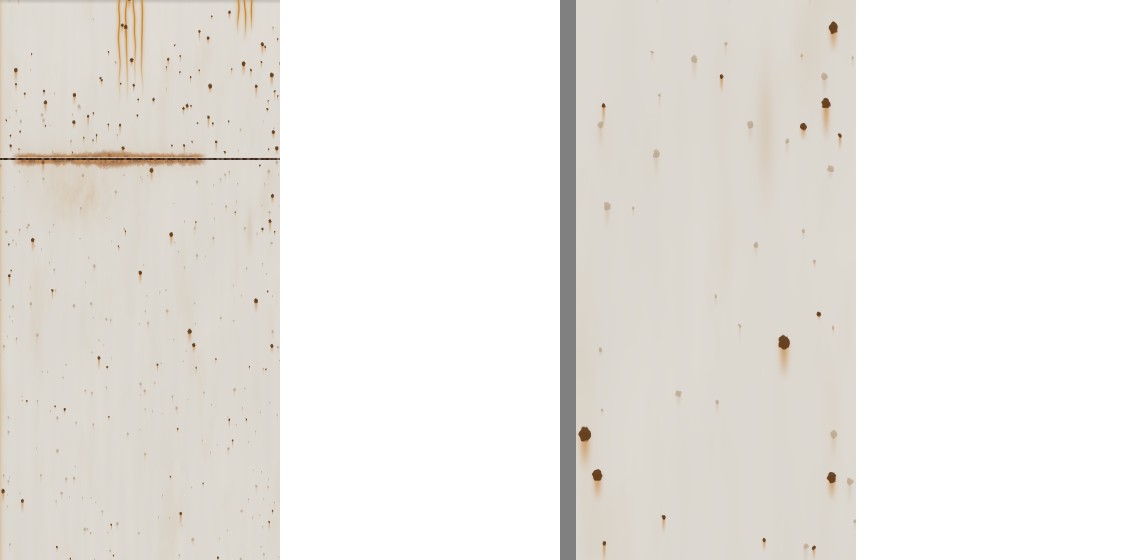
Left, the full canvas; right, a detail of the centre.
A WebGL 2 fragment shader for this texture:

```glsl
#version 300 es
precision highp float;

uniform vec2 u_resolution;
out vec4 fragColor;

vec2 hash2(vec2 p) {
  vec3 q = fract(p.xyx * vec3(0.1031, 0.1030, 0.0973));
  q += dot(q, q.yzx + 33.33);
  return fract((q.xx + q.yz) * q.zy);
}

float gradientNoise(vec2 p) {
  vec2 i = floor(p), f = p - i;
  vec2 u = f * f * f * (f * (f * 6.0 - 15.0) + 10.0);
  float a = dot(hash2(i) * 2.0 - 1.0, f);
  float b = dot(hash2(i + vec2(1, 0)) * 2.0 - 1.0, f - vec2(1, 0));
  float c = dot(hash2(i + vec2(0, 1)) * 2.0 - 1.0, f - vec2(0, 1));
  float d = dot(hash2(i + 1.0) * 2.0 - 1.0, f - 1.0);
  return mix(mix(a, b, u.x), mix(c, d, u.x), u.y);
}

float fbm(vec2 p) {
  float sum = 0.0, amp = 0.6;
  for (int i = 0; i < 4; i++) {
    sum += amp * gradientNoise(p);
    p = p * 2.03 + 17.3;
    amp *= 0.55;
  }
  return sum;
}

float blob(vec2 p, vec2 center, vec2 size) {
  vec2 d = (p - center) / size;
  return exp(-dot(d, d));
}

// Scattered pits: x = pit, y = drip running down from it
vec2 rustSpots(vec2 p, vec2 cell, float seed, float upperShare, float lowerShare, float size) {
  float px = 0.7 / u_resolution.y;
  vec2 wobble = 0.0012 * vec2(gradientNoise(p * 420.0), gradientNoise(p * 420.0 + 51.0));
  vec2 marks = vec2(0.0);
  for (int j = -1; j <= 1; j++) {
    for (int i = -1; i <= 1; i++) {
      vec2 id = floor(p / cell) + vec2(i, j);
      vec2 center = (id + hash2(id + seed)) * cell;
      vec2 pick = hash2(id + seed + 137.0);
      float share = mix(lowerShare, upperShare, smoothstep(0.68, 0.74, center.y));
      share *= clamp(1.0 + 2.2 * gradientNoise(center * 13.0 + seed), 0.1, 2.2);
      share *= 1.0 + 1.2 * smoothstep(0.44, 0.49, center.x);
      share *= 1.0 - 0.85 * smoothstep(0.88, 0.97, center.y);
      share += 0.35 * blob(center, vec2(0.09, 0.787), vec2(0.05, 0.012));
      if (pick.x > share) continue;
      float r = size * mix(0.45, 1.5, pick.y * pick.y * pick.y);
      vec2 d = p - center;
      float pit = 1.0 - smoothstep(r - px, r + px, length((d + wobble) * vec2(1.0, 0.8)));
      float reach = min(r * mix(4.0, 14.0, hash2(id + seed + 71.0).x), cell.y * 0.95);
      float drip = exp(-pow(d.x / (r * 0.8), 2.0)) * smoothstep(-reach, 0.0, d.y);
      drip *= 1.0 - smoothstep(0.0, r, d.y);
      marks = max(marks, vec2(pit, drip));
    }
  }
  return marks;
}

// Thin runs hanging from the top edge
float topRuns(vec2 p) {
  float runs = 0.0;
  for (int k = 0; k < 7; k++) {
    float n = float(k);
    vec2 pick = hash2(vec2(n, 9.0));
    float x = k < 4 ? 0.213 + 0.0135 * n : 0.425 + 0.012 * (n - 4.0);
    x += 0.005 * gradientNoise(vec2(n * 7.3, p.y * 22.0));
    float reach = k < 4 ? mix(0.12, 0.22, pick.x) : mix(0.06, 0.13, pick.x);
    float fade = smoothstep(1.0 - reach, 1.0 - reach * 0.25, p.y);
    float core = exp(-pow((p.x - x) / 0.0014, 2.0));
    float halo = exp(-pow((p.x - x) / 0.005, 2.0));
    runs = max(runs, fade * (0.8 * core + 0.28 * halo));
  }
  return runs;
}

void main() {
  vec2 p = gl_FragCoord.xy / u_resolution;
  float px = 1.0 / u_resolution.y;

  // Weathered paint
  vec3 color = vec3(0.863, 0.845, 0.815);
  color += 0.016 * fbm(p * vec2(9.0, 5.0)) + 0.012 * gradientNoise(p * vec2(70.0, 4.0));
  color += 0.012 * smoothstep(0.74, 0.95, p.y);
  float tint = smoothstep(0.02, 0.4, fbm(p * vec2(22.0, 5.0) + 8.0));
  color = mix(color, vec3(0.85, 0.81, 0.75), 0.6 * tint);
  color *= 1.0 - 0.12 * smoothstep(0.992, 1.0, p.y);
  color = mix(color, vec3(0.83, 0.63, 0.40), 0.5 * exp(-p.x / 0.003));

  // Soft stains and runs
  float stain = blob(p, vec2(0.14, 0.65), vec2(0.06, 0.045)) * (0.5 + fbm(p * vec2(75.0, 30.0)));
  stain += 0.6 * blob(p, vec2(0.446, 0.59), vec2(0.005, 0.035));
  color = mix(color, vec3(0.80, 0.67, 0.51), clamp(0.45 * stain, 0.0, 1.0));
  color = mix(color, vec3(0.80, 0.56, 0.24), topRuns(p));

  // Faded marks, then fresh rust pits
  vec2 faded = rustSpots(p, vec2(0.014, 0.018), 19.0, 0.05, 0.13, 0.0017);
  color = mix(color, vec3(0.76, 0.64, 0.49), 0.3 * faded.y);
  color = mix(color, vec3(0.67, 0.56, 0.44), 0.5 * faded.x);
  vec2 fresh = rustSpots(p, vec2(0.020, 0.027), 53.0, 0.32, 0.075, 0.0023);
  color = mix(color, vec3(0.78, 0.50, 0.21), 0.65 * fresh.y);
  color = mix(color, vec3(0.36, 0.21, 0.08), 0.9 * fresh.x);

  // Rusted seam
  float h = p.y - 0.716;
  float span = smoothstep(0.018, 0.04, p.x) * (1.0 - smoothstep(0.35, 0.372, p.x));
  float ragged = fbm(vec2(p.x * 45.0, 3.0));
  float grain = fbm(p * vec2(170.0, 120.0));
  float height = h > 0.0 ? 0.010 + 0.007 * ragged : 0.011 + 0.012 * ragged;
  height += 0.006 * blob(p, vec2(0.2, 0.716), vec2(0.04, 0.04));
  float crust = span * (1.0 - smoothstep(0.35, 1.25, abs(h) / height + 0.7 * grain));
  vec3 rust = mix(vec3(0.72, 0.46, 0.23), vec3(0.43, 0.23, 0.10), smoothstep(-0.2, 0.3, grain));
  color = mix(color, rust, 0.82 * crust);
  color = mix(color, vec3(0.80, 0.62, 0.42), 0.3 * span * exp(-abs(h) / 0.012));
  float lip = 1.0 - smoothstep(0.0005, 0.0005 + px, abs(h - 0.0022));
  color = mix(color, vec3(0.88, 0.81, 0.72), 0.6 * lip);
  float gap = 1.0 - smoothstep(0.0008, 0.0008 + px, abs(h + 0.0005 * gradientNoise(p * 130.0)));
  color = mix(color, vec3(0.20, 0.13, 0.10), gap * clamp(0.85 + gradientNoise(vec2(p.x * 150.0, 1.0)), 0.0, 1.0));

  // Blank right half
  color = mix(color, vec3(1.0), smoothstep(0.5 - 0.5 * px, 0.5 + 0.5 * px, p.x));
  fragColor = vec4(clamp(color, 0.0, 1.0), 1.0);
}
```
